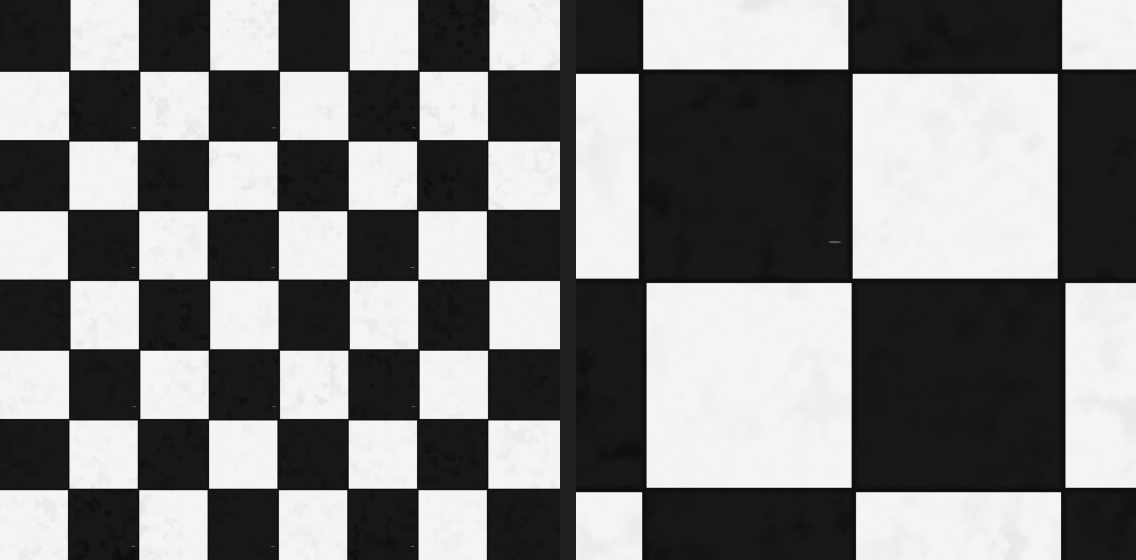
Left, the full canvas; right, a detail of the centre.
Write a WebGL 2 fragment shader that draws this pattern.

```glsl
#version 300 es
precision highp float;

uniform vec2 u_resolution;
out vec4 fragColor;

const float TILES = 8.0;
const float TILE_INSET = 0.0105;
const vec3 INK = vec3(0.092, 0.092, 0.090);
const vec3 SEAM = vec3(0.045);
const vec3 PAPER = vec3(0.957, 0.957, 0.955);
const vec3 SCRATCH = vec3(0.36);

float hash(vec2 p) {
    vec3 q = fract(vec3(p.xyx) * 0.1031);
    q += dot(q, q.yzx + 33.33);
    return fract((q.x + q.y) * q.z);
}

float valueNoise(vec2 p) {
    vec2 i = floor(p);
    vec2 f = fract(p);
    f = f * f * (3.0 - 2.0 * f);
    float low = mix(hash(i), hash(i + vec2(1.0, 0.0)), f.x);
    float high = mix(hash(i + vec2(0.0, 1.0)), hash(i + vec2(1.0)), f.x);
    return mix(low, high, f.y);
}

float fbm(vec2 p) {
    float sum = 0.0;
    float amplitude = 0.5;
    for (int octave = 0; octave < 4; octave++) {
        sum += amplitude * valueNoise(p);
        p = mat2(0.8, 0.6, -0.6, 0.8) * p * 2.0 + 17.3;
        amplitude *= 0.5;
    }
    return sum;
}

// Distance inwards from the tile sides; sides on the border run off the canvas.
vec2 insetDistance(vec2 local, vec2 cell, float inset) {
    vec2 low = local - inset + step(cell, vec2(0.5));
    vec2 high = 1.0 - inset - local + step(vec2(TILES - 1.5), cell);
    return min(low, high);
}

float boxCoverage(vec2 distanceIn, vec2 pixel) {
    vec2 cover = smoothstep(-0.75 * pixel, 0.75 * pixel, distanceIn);
    return cover.x * cover.y;
}

// Blotchy stain whose strength differs from tile to tile.
float stain(vec2 local, vec2 cell) {
    vec2 p = local + cell * 7.31;
    float strength = mix(0.3, 1.0, hash(cell + 41.7));
    float patches = smoothstep(0.3, 0.7, fbm(p * 2.6));
    float blotches = smoothstep(0.43, 0.7, fbm(p * 9.0 + 5.0));
    return strength * (0.25 + 0.75 * patches) * blotches;
}

// Short tapering nick near the lower right of a tile.
float nick(vec2 local, vec2 pixel) {
    vec2 d = abs(local - vec2(0.925, 0.185));
    float along = 1.0 - smoothstep(0.015, 0.037, d.x);
    float across = 1.0 - smoothstep(0.002, 0.005 + 0.5 * pixel.y, d.y);
    return along * across;
}

void main() {
    vec2 uv = gl_FragCoord.xy / u_resolution;
    vec2 pixel = TILES / u_resolution;

    // Slight drift of the grid, with alternate pairs of rows set to the left
    vec2 grid = uv * TILES * vec2(1.0026, 1.004) - vec2(0.0, 0.012);
    float row = clamp(floor(grid.y), 0.0, TILES - 1.0);
    grid.x += 0.016 * step(mod(row, 4.0), 1.5);
    vec2 cell = vec2(clamp(floor(grid.x), 0.0, TILES - 1.0), row);
    vec2 local = grid - cell;

    float isLight = 1.0 - mod(cell.x + cell.y, 2.0);
    float wear = stain(local, cell);
    float grain = fbm(grid * 24.0) - 0.47;

    // Dark tiles with a deeper rim and a few nicks
    vec2 rimDistance = insetDistance(local, cell, 0.0);
    float rim = 1.0 - smoothstep(0.0, 0.026, min(rimDistance.x, rimDistance.y));
    vec3 dark = INK - 0.038 * wear + 0.012 * grain;
    dark = mix(dark, SEAM, 0.7 * max(rim, isLight));
    float hasNick = step(mod(row, 2.0), 0.5) * step(cell.x, TILES - 1.5);
    dark = mix(dark, SCRATCH, hasNick * nick(local, pixel));

    // Light tiles with faint grey mottling
    vec3 light = PAPER - 0.050 * wear + 0.016 * grain;
    float cover = boxCoverage(insetDistance(local, cell, TILE_INSET), pixel);

    fragColor = vec4(mix(dark, light, isLight * cover), 1.0);
}
```
